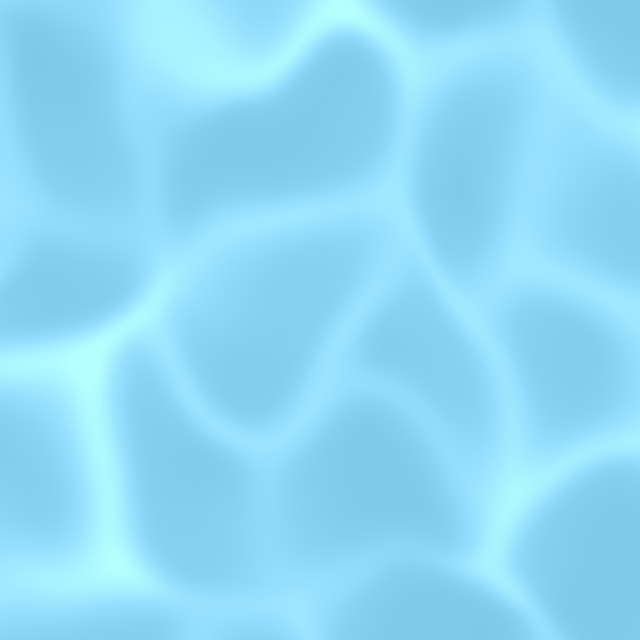
Give the GLSL for this texture, as a WebGL 1 fragment shader.

```glsl
precision highp float;
// Soft pale-blue water caustics: blurred, glowing cell borders over calm pools.

uniform vec2 u_resolution;

float hash(vec2 p) {
  return fract(sin(dot(p, vec2(127.1, 311.7))) * 43758.5453);
}

vec2 hash2(vec2 p) {
  return vec2(hash(p), hash(p + 57.3));
}

// Value noise with quintic easing
float noise(vec2 p) {
  vec2 i = floor(p);
  vec2 f = fract(p);
  f = f * f * f * (f * (f * 6.0 - 15.0) + 10.0);
  float low = mix(hash(i), hash(i + vec2(1.0, 0.0)), f.x);
  float high = mix(hash(i + vec2(0.0, 1.0)), hash(i + vec2(1.0, 1.0)), f.x);
  return mix(low, high, f.y);
}

// Smooth cell borders: 0 inside a cell, 0.5 on a border, more where several meet
float borderGlow(vec2 p, float sharpness) {
  vec2 cell = floor(p);
  float sum = 0.0;
  float sumSquares = 0.0;
  for (int y = -2; y <= 2; y++) {
    for (int x = -2; x <= 2; x++) {
      vec2 id = cell + vec2(float(x), float(y));
      vec2 site = id + 0.1 + 0.8 * hash2(id);
      float weight = exp(-sharpness * distance(p, site));
      sum += weight;
      sumSquares += weight * weight;
    }
  }
  return 1.0 - sumSquares / (sum * sum);
}

void main() {
  vec2 uv = gl_FragCoord.xy / u_resolution.y;

  // Bend the cells so that their borders flow
  vec2 p = uv * vec2(3.7, 3.3) + 4.0;
  vec2 bend = vec2(noise(p * 1.3 + 11.0), noise(p * 1.3 + 37.0)) - 0.5;
  p += 0.55 * bend;

  // Vary the width and strength of the light along the borders
  float sharpness = mix(5.0, 10.5, noise(p * 0.9 + 71.0));
  float strength = mix(0.35, 1.5, noise(p * 1.1 + 23.0));
  float light = 0.04 + strength * borderGlow(p, sharpness);

  // Faint mottling inside the pools
  light += 0.12 * noise(p * 2.0 + 91.0);

  vec3 poolBlue = vec3(0.48, 0.77, 0.895);
  vec3 color = poolBlue + 0.24 * light;
  gl_FragColor = vec4(min(color, vec3(0.72, 1.0, 1.0)), 1.0);
}
```
